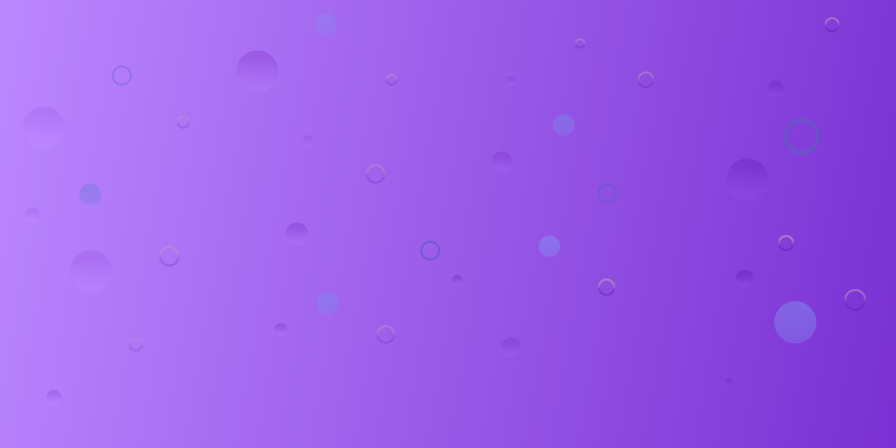
Give the GLSL for this background, as a Shadertoy shader.

```glsl
float hash(float n) {
    return fract(sin(n * 12.9898 + 4.1) * 43758.547);
}

// Coverage of a shape with signed distance d, smoothed over about a pixel
float cover(float d, float pixel) {
    return 1.0 - smoothstep(-0.7 * pixel, 0.7 * pixel, d);
}

vec3 backdrop(vec2 p, float aspect) {
    vec2 dir = vec2(0.985, -0.174);
    float span = aspect * abs(dir.x) + abs(dir.y);
    float t = dot(p - 0.5 * vec2(aspect, 1.0), dir) / span + 0.5;
    return mix(vec3(0.735, 0.53, 1.0), vec3(0.475, 0.19, 0.828), clamp(t, 0.0, 1.0));
}

void mainImage(out vec4 fragColor, in vec2 fragCoord) {
    float pixel = 1.0 / iResolution.y;
    float aspect = iResolution.x * pixel;
    vec2 p = fragCoord * pixel;
    vec3 color = backdrop(p, aspect);

    // Scattered bubbles: shaded discs, then blue discs, then rings
    for (int i = 0; i < 38; i++) {
        float id = float(i);
        vec2 spot = fract(vec2(0.53, 0.31) + id * vec2(0.7549, 0.5698));
        vec2 jitter = vec2(hash(id), hash(id + 50.0)) - 0.5;
        vec2 center = vec2(spot.x * aspect, mix(0.13, 0.95, spot.y)) + 0.08 * jitter;
        vec2 q = p - center;

        float pick = fract(id * 0.618 + 0.2);
        float strength = mix(0.55, 1.0, hash(id + 90.0)) * mix(0.6, 1.0, spot.x);
        float dist = length(q);

        if (i < 16) {
            // Dark upper edge fading out downwards
            float radius = pick > 0.78 ? 0.047 : mix(0.008, 0.026, pick / 0.78);
            float shade = smoothstep(-1.0, 1.0, q.y / radius);
            vec3 tint = mix(color + 0.018, color * vec3(0.85, 0.68, 0.9), shade * strength);
            color = mix(color, tint, cover(dist - radius, pixel));
        } else if (i < 22) {
            float radius = i == 19 ? 0.047 : 0.024;
            vec3 blue = mix(vec3(0.36, 0.45, 0.8), vec3(0.56, 0.51, 0.96), hash(id + 20.0));
            float fade = (0.85 + 0.15 * q.y / radius) * strength;
            color = mix(color, blue, fade * cover(dist - radius, pixel));
        } else {
            // Rings, blue or with a pale top and a dark bottom
            bool isBlue = i % 5 == 2;
            float radius = isBlue ? (i == 27 ? 0.036 : 0.02) : mix(0.009, 0.025, pick);
            float width = isBlue ? 0.22 * radius : 0.0045;
            float up = smoothstep(-0.6, 0.6, q.y / radius);
            vec3 tint = mix(color * vec3(0.8, 0.6, 0.87), vec3(0.76, 0.58, 0.75), up);
            tint = isBlue ? vec3(0.38, 0.36, 0.76) : tint;
            float ring = cover(abs(dist - radius) - 0.5 * width, pixel);
            color = mix(color, tint, (isBlue ? 0.95 : 0.8) * strength * ring);
        }
    }

    fragColor = vec4(color, 1.0);
}
```
